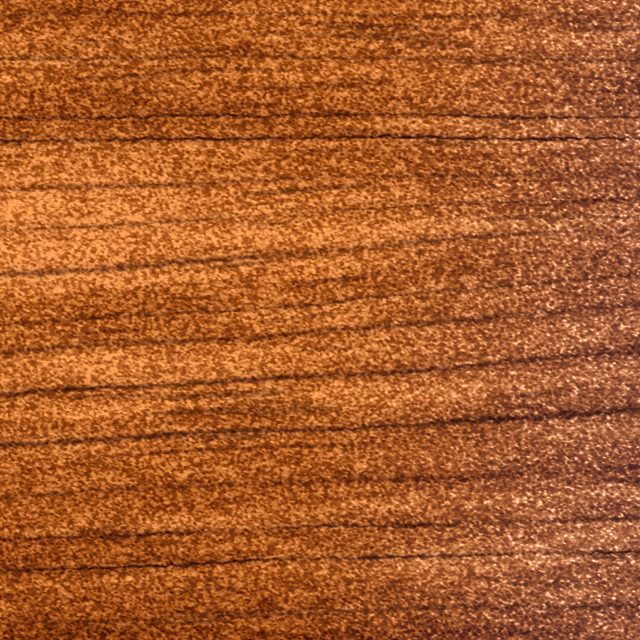
Write a Shadertoy shader that draws this texture.

```glsl
// Glossy brown wood with dark, gently rising grain lines and a fine sparkling surface.

const vec3 DEEP = vec3(0.36, 0.12, 0.015);    // shaded wood
const vec3 AMBER = vec3(0.66, 0.322, 0.09);   // middle tone
const vec3 HONEY = vec3(0.97, 0.61, 0.32);    // lit wood
const vec3 LINE_COLOR = vec3(0.25, 0.085, 0.03);
const vec3 HAZE_TINT = vec3(0.0, 0.055, 0.15); // cool reflection
const vec3 GLINT_COLOR = vec3(0.16, 0.20, 0.23);

const vec2 GLOW_CENTER = vec2(0.16, 0.60);
const vec2 GLOW_SIZE = vec2(0.62, 0.30);
const float BASE_TONE = 0.455;
const float GLOW_GAIN = 0.40;
const float LINE_COUNT = 15.0;
const vec2 SPECKLE_SCALE = vec2(245.0, 275.0);
const float SPECKLE_GAIN = 0.17;

vec3 hash3(vec2 p) {
    vec3 q = fract(p.xyx * vec3(0.1031, 0.1030, 0.0973));
    q += dot(q, q.yzx + 33.33);
    return fract((q.xxy + q.yzz) * q.zyx);
}

// Cellular noise: one soft light or dark blob per cell, spread near 1.
float blobNoise(vec2 p) {
    vec2 cell = floor(p);
    float sum = 0.0;
    for (int j = -1; j <= 1; j++) {
        for (int i = -1; i <= 1; i++) {
            vec2 id = cell + vec2(i, j);
            vec3 h = hash3(id);
            vec2 d = id + h.xy - p;
            sum += (2.0 * h.z - 1.0) * exp(-3.5 * dot(d, d));
        }
    }
    return 2.6 * sum;
}

// Crinkled surface: two crossed layers so that the blobs join into squiggles.
float crinkle(vec2 p) {
    vec2 slanted = mat2(0.8, 0.6, -0.6, 0.8) * p;
    float a = blobNoise(p * vec2(0.85, 1.1) + 300.0);
    float b = blobNoise(slanted * vec2(0.8, 1.2) + 500.0);
    float sum = 0.8 * (a + b);
    return 1.5 * sum / (1.0 + 0.35 * abs(sum));
}

// Height across the grain: flat near the top, rising to the right below.
float grainHeight(vec2 uv) {
    float rise = mix(0.03, 0.08, smoothstep(0.1, 0.62, uv.y));
    rise *= 1.0 - smoothstep(0.62, 0.80, uv.y);
    float wave = 0.0022 * sin(7.0 * uv.x + 9.0 * uv.y)
               + 0.0012 * sin(17.0 * uv.x - 23.0 * uv.y);
    return uv.y - rise * uv.x + wave;
}

// Dark lines of varied weight, one per jittered row, and faint short streaks.
float grainLines(float x, float v) {
    float ragged = v + 0.0011 * blobNoise(vec2(x * 110.0, v * 130.0));
    float row = floor(v * LINE_COUNT);
    float dark = 0.38 * smoothstep(1.0, 2.5, blobNoise(vec2(x * 6.0, ragged * 105.0)));
    for (int i = -1; i <= 1; i++) {
        float id = row + float(i);
        vec3 h = hash3(vec2(id, 7.0));
        float center = (id + 0.5 + 0.5 * (h.x - 0.5)) / LINE_COUNT;
        float width = mix(0.0021, 0.0042, h.y);
        float weight = mix(0.42, 1.0, h.z);
        weight *= clamp(0.90 + 0.18 * blobNoise(vec2(x * 9.0, id * 3.7)), 0.45, 1.1);
        float d = ragged - center;
        float core = exp(-d * d / (width * width));
        float halo = exp(-abs(d - 0.003) / 0.010);
        dark = max(dark, weight * (0.72 * core + 0.22 * halo));
    }
    return min(dark, 1.0);
}

// Soft bands and short fibres drawn out along the grain.
float fibres(float x, float v) {
    return 0.070 * blobNoise(vec2(x * 0.9, v * 12.0))
         + 0.045 * blobNoise(vec2(x * 3.0 + 11.0, v * 42.0))
         + 0.045 * blobNoise(vec2(x * 15.0 + 5.0, v * 130.0));
}

vec3 woodRamp(float t) {
    t = clamp(t, -0.15, 1.05);
    return t < 0.5 ? mix(DEEP, AMBER, 2.0 * t) : mix(AMBER, HONEY, 2.0 * t - 1.0);
}

void mainImage(out vec4 fragColor, in vec2 fragCoord) {
    vec2 uv = fragCoord / iResolution.xy;
    float v = grainHeight(uv);

    // Light from the left, cool sheen on the right.
    vec2 g = (uv - GLOW_CENTER) / GLOW_SIZE;
    float glow = exp(-dot(g, g));
    float haze = smoothstep(0.45, 1.08, uv.x + 0.18 * (0.5 - uv.y));

    // Fine crinkles over broad fibres.
    float speckle = crinkle(uv * SPECKLE_SCALE);
    float tone = BASE_TONE + GLOW_GAIN * glow - 0.05 * haze + fibres(uv.x, v);
    tone += SPECKLE_GAIN * speckle;
    vec3 color = woodRamp(tone);

    // Lines keep a little of the speckle and dull the sheen.
    float dark = grainLines(uv.x, v);
    color = mix(color, LINE_COLOR * (1.0 + 0.25 * speckle), dark);
    color += HAZE_TINT * haze * (1.0 - 0.6 * dark);

    // Bright glints.
    float glint = smoothstep(1.2, 2.3, speckle);
    color += GLINT_COLOR * glint * (0.1 + 1.2 * haze);

    fragColor = vec4(clamp(color, 0.0, 1.0), 1.0);
}
```
